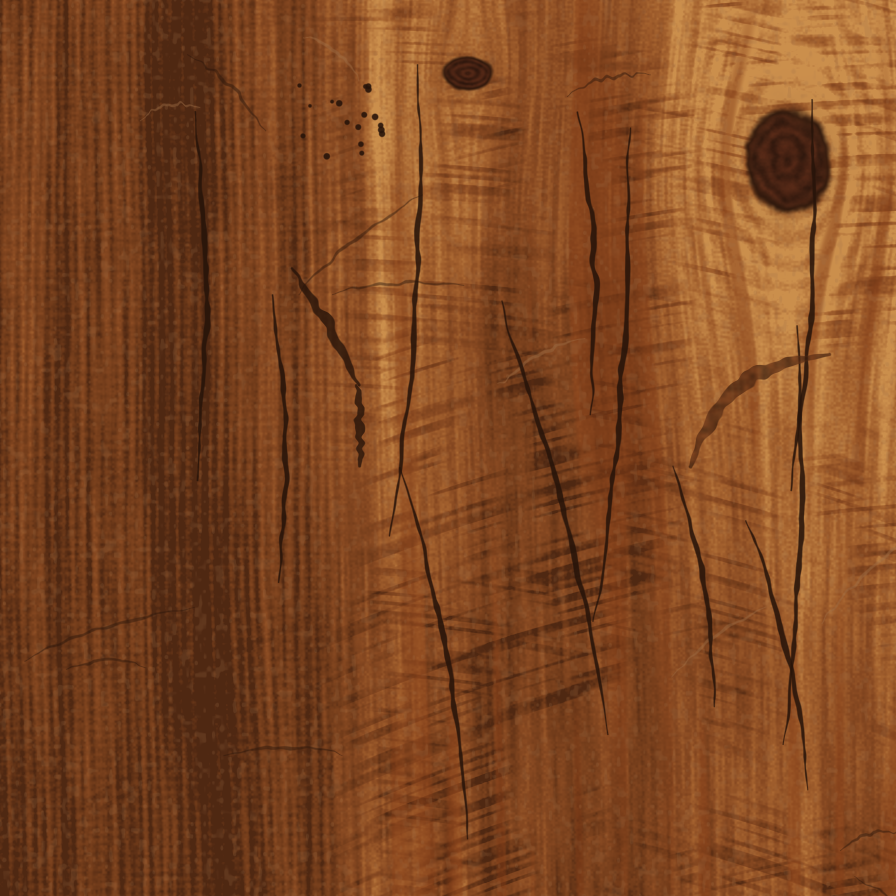
A Shadertoy shader for this texture:

```glsl
// Old stained wood board: vertical grain, knots, saw marks, cracks and worm holes.

const vec3 UMBER = vec3(0.31, 0.155, 0.07);
const vec3 BROWN = vec3(0.44, 0.23, 0.10);
const vec3 RUSSET = vec3(0.53, 0.285, 0.13);
const vec3 AMBER = vec3(0.64, 0.38, 0.18);
const vec3 HONEY = vec3(0.77, 0.53, 0.28);
const vec3 CRACK = vec3(0.15, 0.075, 0.035);
const vec3 KNOT = vec3(0.27, 0.125, 0.07);
const vec3 DUST = vec3(0.62, 0.43, 0.27);
const float TAU = 6.28318;

float hash(vec2 p) {
    return fract(sin(dot(p, vec2(127.1, 311.7))) * 43758.5453);
}

float noise(vec2 p) {
    vec2 i = floor(p), f = fract(p);
    f = f * f * (3.0 - 2.0 * f);
    return mix(mix(hash(i), hash(i + vec2(1, 0)), f.x),
               mix(hash(i + vec2(0, 1)), hash(i + vec2(1, 1)), f.x), f.y);
}

float fbm(vec2 p) {
    return 0.55 * noise(p) + 0.3 * noise(p * 2.1 + 7.0) + 0.15 * noise(p * 4.3 + 19.0);
}

float bump(float x, float center, float width) {
    float d = (x - center) / width;
    return exp(-d * d);
}

vec3 woodRamp(float t) {
    vec3 c = mix(UMBER, BROWN, clamp(t * 4.0, 0.0, 1.0));
    c = mix(c, RUSSET, clamp(t * 4.0 - 1.0, 0.0, 1.0));
    c = mix(c, AMBER, clamp(t * 4.0 - 2.0, 0.0, 1.0));
    return mix(c, HONEY, clamp(t * 4.0 - 3.0, 0.0, 1.2));
}

// Sideways push of the grain around a knot
float bend(vec2 p, vec2 center, float radius) {
    vec2 d = (p - center) * vec2(1.0, 0.6);
    return d.x * radius * radius / (dot(d, d) + radius * radius);
}

// Thin slanted scratches in patches
float sawMarks(vec2 p, float angle, float seed) {
    float c = cos(angle), s = sin(angle);
    vec2 q = vec2(c * p.x + s * p.y, c * p.y - s * p.x);
    q.y += 0.25 * (q.x - 0.6) * (q.x - 0.6);
    float lines = smoothstep(0.5, 0.85, noise(vec2(q.x * 11.0, q.y * 190.0) + seed));
    return lines * smoothstep(0.42, 0.72, fbm(p * vec2(11.0, 7.0) + seed));
}

// Tapered, bowed line from a to b
float stroke(vec2 p, vec2 a, vec2 b, float bow, float width, float soft) {
    vec2 d = b - a;
    float t = clamp(dot(p - a, d) / dot(d, d), 0.0, 1.0);
    float arch = sin(t * TAU * 0.5);
    float wobble = 0.005 * (noise(vec2(t * 14.0, a.x * 90.0)) - 0.5);
    vec2 side = normalize(vec2(-d.y, d.x));
    float dist = length(p - a - d * t - side * (bow * arch + wobble));
    float w = width * (0.25 + 0.75 * arch) * (0.6 + 0.8 * noise(p * 90.0));
    return 1.0 - smoothstep(w - soft, w + soft, dist);
}

vec3 addKnot(vec3 wood, vec2 p, vec2 center, vec2 size, float soft) {
    vec2 d = (p - center) / size;
    float r = length(d) + 0.22 * (fbm(p * 45.0) - 0.5);
    float smudge = exp(-1.6 * r * r) * fbm(p * 60.0);
    wood = mix(wood, CRACK, 0.6 * smudge);
    float rings = 0.5 + 0.5 * sin(r * 22.0 + 4.0 * noise(p * 50.0));
    vec3 heart = KNOT * (0.75 + 0.35 * rings + 0.5 * (fbm(p * 120.0) - 0.5));
    heart = mix(heart, CRACK, 0.7 * bump(r, 0.95, 0.12));
    float edge = 0.07 + soft / size.x;
    return mix(wood, heart, 0.95 * (1.0 - smoothstep(1.0 - edge, 1.0 + edge, r)));
}

void mainImage(out vec4 fragColor, in vec2 fragCoord) {
    vec2 p = fragCoord / iResolution.xy;
    float soft = 0.9 / iResolution.y;
    vec2 bigKnot = vec2(0.88, 0.82), smallKnot = vec2(0.522, 0.918);

    // Grain coordinate, bent around the knots
    float g = p.x - bend(p, bigKnot, 0.09) - bend(p, smallKnot, 0.03);
    g += 0.012 * (noise(p * vec2(4.0, 3.0)) - 0.5);
    float right = smoothstep(0.36, 0.46, g);

    // Broad light and dark bands of the board
    float tone = 0.31 - 0.2 * bump(g, 0.235, 0.06) + 0.18 * right;
    tone += 0.26 * bump(g, 0.455, 0.055) - 0.16 * bump(g, 0.71, 0.035);
    tone += 0.27 * smoothstep(0.71, 0.82, g) + 0.3 * (p.y - 0.5) * smoothstep(0.3, 0.8, g);
    tone += 0.4 * (fbm(p * vec2(6.0, 3.5) + 3.0) - 0.5);

    // Fine grain, ribs on the left and sparse streaks on the right
    tone += 0.34 * (noise(vec2(g * 38.0, p.y * 1.3)) - 0.5);
    tone += 0.26 * (noise(vec2(g * 120.0, p.y * 3.0)) - 0.5);
    tone += 0.24 * (noise(vec2(g * 300.0, p.y * 14.0)) - 0.5);
    float ribs = sin(TAU * (g * 82.0 + 1.5 * noise(vec2(g * 20.0, p.y * 2.0))));
    tone += 0.11 * ribs * (1.0 - right);
    tone += 0.035 * sin(TAU * p.y * 95.0 + 5.0 * noise(p * 25.0)) * (1.0 - right);
    float streak = smoothstep(0.66, 0.85, noise(vec2(g * 60.0 + 40.0, p.y * 1.5))) * right;

    // Growth rings and pale halo at the big knot
    float ringDist = length((p - bigKnot) * vec2(1.0, 0.7));
    float halo = bump(ringDist, 0.075, 0.06);
    tone += halo * (0.16 + 0.1 * sin(ringDist * 330.0 + 6.0 * fbm(p * 12.0)));

    // Saw marks and pixel-fine pores
    float saw = sawMarks(p, 0.32, 5.0) + 0.8 * sawMarks(p, -0.2, 31.0);
    tone -= 0.36 * saw * (0.15 + 0.85 * right);
    tone += 0.16 * (noise(p * 380.0) - 0.5);
    vec3 color = woodRamp(tone);
    color = mix(color, vec3(0.52, 0.24, 0.09), 0.5 * streak);
    color = mix(color, DUST, 0.22 * smoothstep(0.6, 0.9, noise(p * vec2(210.0, 150.0))));

    color = addKnot(color, p, bigKnot, vec2(0.047, 0.058), soft);
    color = addKnot(color, p, smallKnot, vec2(0.028, 0.019), soft);

    // Shallow scratches, some dark and some dusty
    for (float i = 0.0; i < 14.0; i++) {
        vec2 a = vec2(hash(vec2(i, 2.0)), hash(vec2(i, 5.0)));
        float angle = 1.6 * (hash(vec2(i, 8.0)) - 0.5);
        vec2 b = a + (0.06 + 0.14 * hash(vec2(i, 9.0))) * vec2(cos(angle), sin(angle));
        float mark = stroke(p, a, b, 0.008, 0.0016, soft);
        color = mix(color, mod(i, 3.0) < 1.0 ? DUST : CRACK, 0.45 * mark);
    }

    // Long drying cracks along the grain
    for (float i = 0.0; i < 11.0; i++) {
        float along = (i + hash(vec2(i, 11.0))) / 11.0;
        vec2 top = vec2(mix(0.16, 0.95, pow(along, 0.75)), 0.38 + 0.62 * hash(vec2(i, 13.0)));
        float drop = 0.22 + 0.36 * hash(vec2(i, 17.0));
        vec2 low = top + drop * vec2(mix(-0.12, 0.25, hash(vec2(i, 19.0))), -1.0);
        color = mix(color, CRACK, 0.88 * stroke(p, top, low, 0.012, 0.0028, soft));
    }

    // Gouges
    vec2 corner = vec2(0.4, 0.57);
    float gouge = stroke(p, vec2(0.325, 0.7), corner, 0.004, 0.0055, soft);
    gouge = max(gouge, stroke(p, corner, vec2(0.403, 0.48), 0.0, 0.005, soft));
    color = mix(color, CRACK, 0.8 * gouge);
    float arc = stroke(p, vec2(0.77, 0.48), vec2(0.925, 0.605), 0.035, 0.009, soft);
    color = mix(color, UMBER * (0.7 + 0.7 * noise(p * 150.0)), 0.75 * arc);

    // Worm holes
    for (float i = 0.0; i < 18.0; i++) {
        vec2 scatter = vec2(hash(vec2(i, 23.0)), hash(vec2(i, 29.0))) - 0.5;
        float d = length(p - vec2(0.378, 0.865) - scatter * vec2(0.1, 0.08));
        float radius = 0.0018 + 0.002 * hash(vec2(i, 31.0));
        color = mix(color, CRACK, 0.9 * (1.0 - smoothstep(radius - soft, radius + soft, d)));
    }
    fragColor = vec4(clamp(color, 0.0, 1.0), 1.0);
}
```
